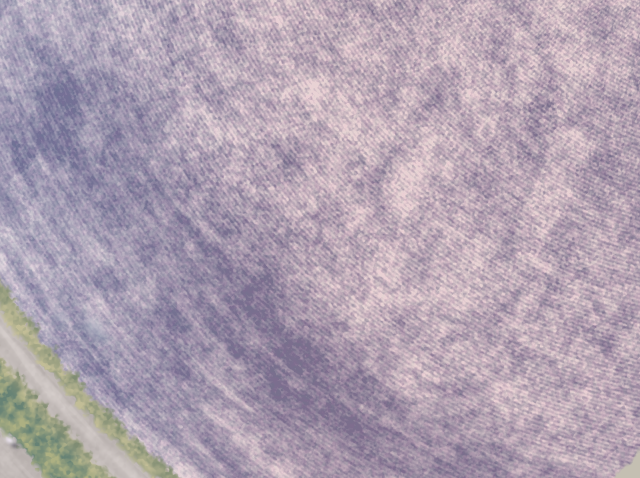
Write a WebGL 2 fragment shader that draws this texture.

```glsl
#version 300 es
precision highp float;
uniform vec2 u_resolution;
out vec4 outColor;

vec2 hash2(vec2 c) {
  vec3 h = fract(vec3(c.xyx) * vec3(0.1031, 0.103, 0.0973));
  h += dot(h, h.yzx + 33.33);
  return fract((h.xx + h.yz) * h.zy);
}

// Smooth cellular noise: random cell values blended by distance to their seeds
float cells(vec2 p) {
  vec2 base = floor(p);
  float total = 0.0, weight = 0.0;
  for (int j = -1; j <= 1; j++)
    for (int i = -1; i <= 1; i++) {
      vec2 cell = base + vec2(i, j);
      vec2 away = cell + hash2(cell) - p;
      float w = exp(-5.0 * dot(away, away));
      total += w * hash2(cell + 71.0).x;
      weight += w;
    }
  return total / weight - 0.5;
}

// Elongated soft spot, turned by an angle
float spot(vec2 p, vec2 center, vec2 size, float angle) {
  vec2 v = p - center;
  float c = cos(angle), s = sin(angle);
  v = vec2(c * v.x + s * v.y, c * v.y - s * v.x) / size;
  return exp(-dot(v, v));
}

float band(float x, float lo, float hi, float soft) {
  return smoothstep(lo - soft, lo + soft, x) - smoothstep(hi - soft, hi + soft, x);
}

// Brightness of the ploughed field, 0 shadow to 1 straw
float fieldTone(vec2 p, float depth, float along) {
  vec2 arc = vec2(depth, along);
  vec2 toLeft = p - vec2(0.2, 0.95);
  vec2 cross = vec2(length(toLeft), atan(toLeft.y, toLeft.x));
  float inner = smoothstep(0.36, 0.52, depth + 0.05 * cells(arc * vec2(25.0, 12.0)));
  float right = smoothstep(0.6, 1.0, p.x);
  float tone = mix(0.41, 0.60, inner) - 0.05 * smoothstep(1.0, 1.3, p.x);

  // Broad light and dark places
  tone -= 0.27 * spot(p, vec2(0.53, 0.37), vec2(0.23, 0.10), -0.9);
  tone -= 0.20 * spot(p, vec2(0.76, 0.11), vec2(0.20, 0.09), -0.65);
  tone -= 0.20 * spot(p, vec2(0.20, 0.74), vec2(0.18, 0.08), -1.0);
  tone -= 0.16 * spot(p, vec2(0.09, 0.65), vec2(0.10, 0.07), 0.5);
  tone -= 0.14 * spot(p, vec2(0.34, 0.27), vec2(0.20, 0.04), -0.9);
  tone += 0.18 * spot(p, vec2(0.02, 0.55), vec2(0.09, 0.13), 0.2);
  tone += 0.14 * spot(p, vec2(0.0, 0.98), vec2(0.20, 0.12), 0.0);
  tone += 0.13 * spot(p, vec2(0.66, 0.84), vec2(0.22, 0.12), -0.8);
  tone += 0.22 * spot(p, vec2(0.88, 0.66), vec2(0.17, 0.07), 1.0);
  tone += 0.12 * spot(p, vec2(0.84, 0.42), vec2(0.13, 0.12), 0.0);
  tone += 0.10 * spot(p, vec2(1.15, 0.95), vec2(0.18, 0.15), 0.0);

  // Diagonal shadows crossing the centre
  tone -= 0.28 * spot(p, vec2(0.81, 0.66), vec2(0.08, 0.018), 0.85);
  tone -= 0.18 * spot(p, vec2(0.91, 0.80), vec2(0.13, 0.014), 0.85);
  tone -= 0.20 * spot(p, vec2(0.80, 0.56), vec2(0.09, 0.022), -0.9);
  tone -= 0.16 * spot(p, vec2(0.86, 0.41), vec2(0.08, 0.018), 0.95);
  tone -= 0.15 * spot(p, vec2(1.14, 0.79), vec2(0.12, 0.022), 1.3);
  tone -= 0.10 * spot(p, vec2(0.62, 0.80), vec2(0.24, 0.012), -0.85);

  // Bright swaths following the headland
  tone += 0.24 * band(depth, 0.0, 0.035, 0.015);
  tone += 0.26 * band(depth, 0.13, 0.15, 0.012) * (0.7 + cells(arc * 14.0));
  tone += 0.20 * band(depth, 0.20, 0.215, 0.01) * (0.7 + cells(arc * 17.0));
  tone += 0.10 * band(depth, 0.42, 0.45, 0.012) * smoothstep(1.5, 1.8, along);

  // Streaks along the rows, and tracks curving the other way
  tone += 0.38 * cells(arc * vec2(48.0, 7.0)) * mix(1.0, 0.55, inner);
  tone += 0.26 * cells(arc * vec2(110.0, 22.0));
  tone += 0.26 * cells(cross * vec2(38.0, 6.0) + 9.0) * right;
  tone += 0.25 * cells(p * 13.0) + 0.28 * cells(p * 38.0);

  // Fine furrows broken by straw clumps
  float furrow = sin(depth * 760.0 + 1.5 * sin(along * 9.0));
  float clump = cells(arc * vec2(170.0, 105.0));
  tone += furrow * (0.055 + 0.05 * inner) + clump * mix(0.34, 0.52, inner);
  return tone + 0.28 * cells(p * 240.0);
}

void main() {
  vec2 p = gl_FragCoord.xy / u_resolution.y;
  vec2 v = vec2(1.66, 1.53) - p;
  float depth = 2.0 - length(v);
  float along = 2.0 * atan(v.y, v.x);

  float tone = clamp(fieldTone(p, depth, along), -0.05, 1.08);
  vec3 field = mix(vec3(0.49, 0.45, 0.57), vec3(0.87, 0.795, 0.815), tone);
  field += mix(vec3(-0.025, 0.01, 0.03), vec3(0.012, 0.0, -0.005), smoothstep(0.0, 0.75, p.x));
  field += vec3(0.03, -0.015, 0.01) * cells(p * 150.0 + 40.0);
  field = mix(field, vec3(0.70, 0.73, 0.78), 0.6 * spot(p, vec2(0.20, 0.31), vec2(0.035, 0.018), -0.8));
  field = mix(field, vec3(0.70, 0.73, 0.78), 0.4 * spot(p, vec2(0.125, 0.335), vec2(0.014), 0.0));

  // Grass verge, gravel road and rough strip outside the field
  float tuft = cells(p * 55.0) + 0.7 * cells(p * 150.0);
  float edge = depth + 0.018 * tuft;
  vec3 grass = mix(vec3(0.50, 0.55, 0.45), vec3(0.76, 0.74, 0.59), clamp(0.55 + 0.9 * tuft, 0.0, 1.0));
  vec3 rough = mix(vec3(0.40, 0.51, 0.46), vec3(0.68, 0.69, 0.51), clamp(0.45 + tuft, 0.0, 1.0));
  vec3 gravel = vec3(0.755, 0.725, 0.715) + 0.05 * cells(vec2(depth * 150.0, along * 12.0)) + 0.04 * tuft;
  gravel += 0.05 * band(depth, -0.066, -0.05, 0.008);
  vec3 ground = mix(grass, rough, smoothstep(-0.09, -0.13, depth));
  ground = mix(ground, gravel, band(edge, -0.088, -0.033, 0.008));
  ground = mix(ground, gravel, smoothstep(-0.178, -0.192, edge));
  vec3 color = mix(ground, field, smoothstep(-0.008, 0.008, edge));

  // Pale track in the lower right corner
  float corner = p.x - 0.9 * p.y - 1.285 + 0.01 * tuft;
  color = mix(color, vec3(0.77, 0.75, 0.70), smoothstep(-0.006, 0.008, corner));

  // Small pale object with its shadow by the lower road
  color = mix(color, vec3(0.35, 0.34, 0.38), 0.7 * spot(p, vec2(0.030, 0.069), vec2(0.010, 0.006), -0.6));
  color = mix(color, vec3(0.90, 0.87, 0.91), spot(p, vec2(0.020, 0.079), vec2(0.011, 0.007), -0.5));
  outColor = vec4(clamp(color, 0.0, 1.0), 1.0);
}
```
